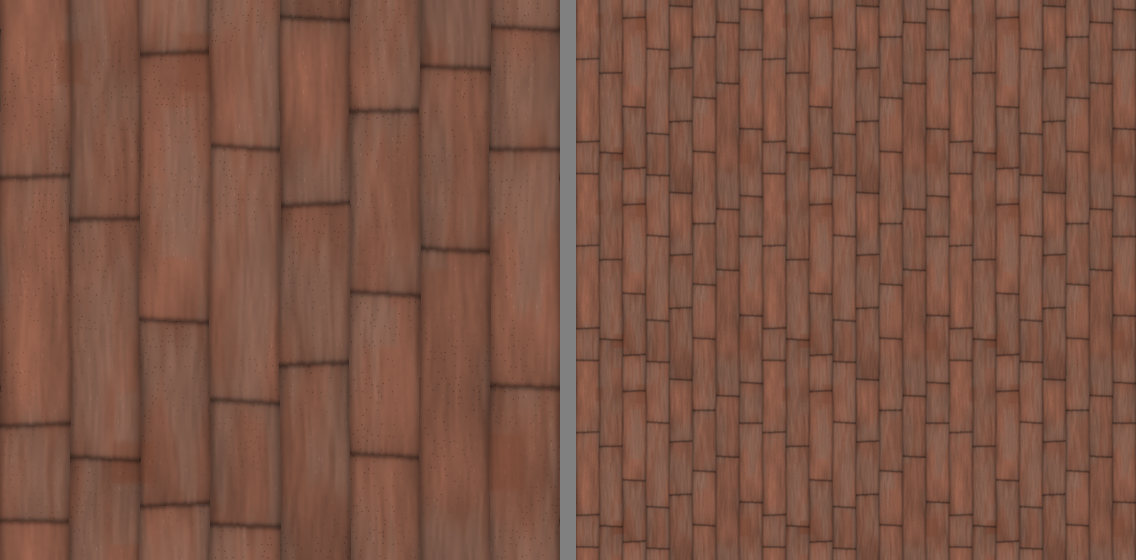
Left, the tile; right, the same tile 3 across and 3 down.
Give the GLSL for this texture, as a Shadertoy shader.

```glsl
// Eight columns of worn terracotta planks with staggered, slightly tilted butt joints.
// Each plank has its own tone and offset into stretched, wrapping grain noise;
// grey wear, soft blocks, pits and pale scratches are scattered on wrapping cells.

const float TAU = 6.2831853;

// Joint heights of each column; a repeated height means one joint fewer
const vec3 JOINTS[8] = vec3[8](
    vec3(.069, .241, .684), vec3(.181, .609, .609),
    vec3(.098, .427, .905), vec3(.061, .283, .736),
    vec3(.350, .635, .966), vec3(.186, .475, .802),
    vec3(.553, .879, .879), vec3(.309, .733, .949));

float hash(vec2 p) {
    vec3 q = fract(p.xyx * .1031);
    q += dot(q, q.yzx + 33.33);
    return fract((q.x + q.y) * q.z);
}

// Value noise that wraps after a whole number of cells
float noise(vec2 p, vec2 period) {
    vec2 i = floor(p), f = fract(p);
    f = f * f * (3. - 2. * f);
    vec2 a = mod(i, period), b = mod(i + 1., period);
    return mix(mix(hash(a), hash(vec2(b.x, a.y)), f.x),
               mix(hash(vec2(a.x, b.y)), hash(b), f.x), f.y);
}

// One soft spot in some of the cells; each row of cells is slid sideways
float spots(vec2 uv, vec2 cells, vec2 shape, float amount) {
    vec2 p = uv * cells;
    p.x += 7. * hash(vec2(mod(floor(p.y), cells.y), 5.));
    vec2 id = mod(floor(p), cells);
    vec2 centre = .25 + .5 * vec2(hash(id + 17.), hash(id + 43.));
    float d = length((fract(p) - centre) / shape);
    return step(hash(id + 71.), amount) * (1. - smoothstep(0., 1., d));
}

// Soft-edged rectangles, again one per chosen cell
float blocks(vec2 uv, vec2 cells, float seed, float amount) {
    vec2 id = mod(floor(uv * cells), cells);
    vec2 halfSize = vec2(.2 + .15 * hash(id + seed), .2 + .2 * hash(id + seed + 9.));
    vec2 d = (abs(fract(uv * cells) - .5) - halfSize) / cells;
    return step(hash(id + seed + 31.), amount)
         * (1. - smoothstep(-.008, .008, max(d.x, d.y)));
}

void mainImage(out vec4 fragColor, in vec2 fragCoord) {
    vec2 uv = fragCoord / iResolution.xy;

    // Columns with very faintly wavering sides
    float x = uv.x * 8. + .012 * sin(TAU * (2. * uv.y + uv.x));
    float column = mod(floor(x), 8.);
    float across = fract(x);
    float seamDist = min(across, 1. - across) / 8.;

    // Nearest joint, and the joint below, which identifies the plank
    vec3 joints = JOINTS[int(column)];
    float jointDist = 1., below = 2., plank = 0.;
    for (int i = 0; i < 3; i++) {
        float key = floor(joints[i] * 1000.);
        float tilt = (hash(vec2(column + 5., key)) - .5) * .015;
        float dy = uv.y - joints[i] - tilt * (across - .5);
        jointDist = min(jointDist, abs(dy - round(dy)));
        if (fract(dy) < below) {
            below = fract(dy);
            plank = hash(vec2(key, column + 3.));
        }
    }

    // Grain from broad bands to fine fibres, shifted plank by plank
    vec2 shift = floor(vec2(plank * 61., plank * 37.));
    vec2 grainUv = uv + vec2(.002 * sin(TAU * (4. * uv.y + plank)), 0.);
    float broad = noise(grainUv * vec2(24, 7) + shift, vec2(24, 7));
    float streak = noise(grainUv * vec2(76, 11) + shift, vec2(76, 11));
    float fibre = noise(grainUv * vec2(170, 20) + shift, vec2(170, 20));
    float grit = noise(uv * vec2(150, 100), vec2(150, 100));

    float tone = .48 + .45 * (plank - .5) + .55 * (broad - .5) + .36 * (streak - .5)
               + .26 * (fibre - .5) + .1 * (grit - .5);
    vec3 col = mix(vec3(.44, .285, .225), vec3(.62, .395, .31), clamp(tone, 0., 1.));

    // Grey wear in streaks, grey blocks and a few rust blocks
    float wear = noise(uv * vec2(18, 6) + shift.yx, vec2(18, 6)) + .4 * (streak - .5);
    vec3 grey = mix(vec3(.46, .34, .285), vec3(.58, .425, .36), .55 * tone + .35 * fibre);
    col = mix(col, grey, .12 + .68 * smoothstep(.42, .9, wear));
    col = mix(col, grey, .6 * blocks(uv, vec2(11, 6), 13., .08));
    col = mix(col, vec3(.50, .29, .21), .45 * blocks(uv + .04, vec2(9, 7), 57., .07));

    // Faint pits cluster on some planks; pale scratches follow the grain
    float pitted = smoothstep(.35, .8, noise(uv * vec2(9, 6) + shift, vec2(9, 6)));
    col *= 1. - .24 * spots(uv, vec2(110, 88), vec2(.24, .22), .3) * pitted;
    col += .05 * spots(uv + .31, vec2(130, 44), vec2(.24, .24), .15) * smoothstep(.4, .8, streak);

    // Blurred dark lines with wide halos along sides and ends
    float ragged = jointDist + .002 * (fibre - .5);
    float sides = .14 * exp(-pow(seamDist / .007, 2.)) + .15 * exp(-seamDist / .02);
    float ends = .26 * exp(-pow(ragged / .0058, 2.)) + .10 * exp(-jointDist / .018);
    col *= (1. - sides) * (1. - ends);

    fragColor = vec4(col, 1.);
}
```
